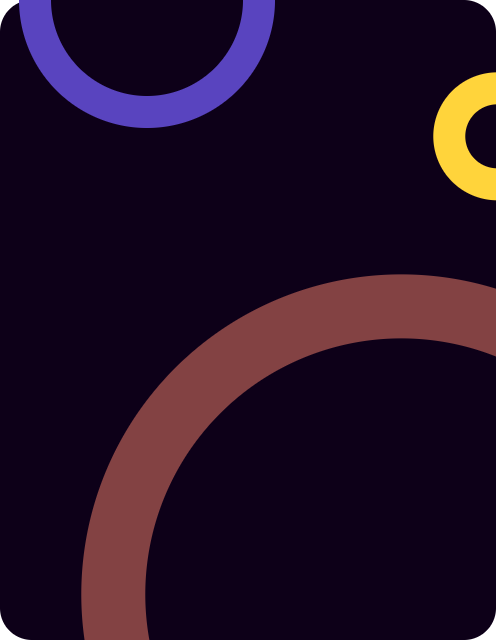
A Shadertoy shader for this background:

```glsl
// Colours
const vec3 PAGE = vec3(1.0);
const vec3 NIGHT = vec3(0.05, 0.0, 0.095);
const vec3 VIOLET = vec3(0.35, 0.265, 0.75);
const vec3 GOLD = vec3(1.0, 0.83, 0.23);
const vec3 RUST = vec3(0.515, 0.257, 0.263);

// Lengths in canvas heights; rings are (centre x, centre y, outer, inner radius)
const float CORNER_RADIUS = 0.05;
const vec4 VIOLET_RING = vec4(0.2297, 1.0, 0.2, 0.15);
const vec4 GOLD_RING = vec4(0.777, 0.787, 0.1, 0.05);
const vec4 RUST_RING = vec4(0.627, 0.0713, 0.5, 0.4);

float ringDistance(vec2 p, vec4 ring) {
    float middle = 0.5 * (ring.z + ring.w);
    float halfWidth = 0.5 * (ring.z - ring.w);
    return abs(length(p - ring.xy) - middle) - halfWidth;
}

float roundedBoxDistance(vec2 p, vec2 halfSize, float radius) {
    vec2 q = abs(p) - halfSize + radius;
    return length(max(q, 0.0)) + min(max(q.x, q.y), 0.0) - radius;
}

// Coverage of a shape, softened over one pixel
float coverage(float distanceToEdge, float pixel) {
    return clamp(0.5 - distanceToEdge / pixel, 0.0, 1.0);
}

void mainImage(out vec4 fragColor, in vec2 fragCoord) {
    float pixel = 1.0 / iResolution.y;
    vec2 p = fragCoord * pixel;
    vec2 halfCanvas = 0.5 * iResolution.xy * pixel;

    // Dark card with rounded corners
    float card = roundedBoxDistance(p - halfCanvas, halfCanvas, CORNER_RADIUS);
    vec3 color = mix(PAGE, NIGHT, coverage(card, pixel));

    // Rings running off the edges
    color = mix(color, RUST, coverage(ringDistance(p, RUST_RING), pixel));
    color = mix(color, VIOLET, coverage(ringDistance(p, VIOLET_RING), pixel));
    color = mix(color, GOLD, coverage(ringDistance(p, GOLD_RING), pixel));

    fragColor = vec4(color, 1.0);
}
```
